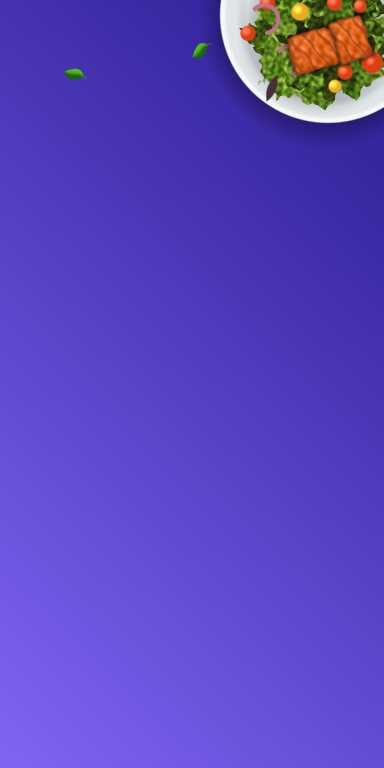
This background is drawn by a Shadertoy shader. Its source:

```glsl
#define PLATE_CENTER vec2(0.854, 1.961)
#define PLATE_RADIUS 0.281
#define SALAD_CENTER vec2(-0.07, -0.17)
#define SALAD_SPREAD 0.57
#define LEAF_COUNT 130
#define BG_LIGHT vec3(0.505, 0.395, 0.955)
#define BG_DARK vec3(0.212, 0.150, 0.625)
#define LEAF_DARK vec3(0.16, 0.18, 0.06)
#define LEAF_MID vec3(0.30, 0.47, 0.08)
#define LEAF_PALE vec3(0.56, 0.70, 0.24)
#define SALMON vec3(0.88, 0.41, 0.14)

float hash(vec2 p) {
    return fract(sin(dot(p, vec2(127.1, 311.7))) * 4375.85);
}

float gradDot(vec2 cell, vec2 offset) {
    float a = 6.2832 * hash(cell);
    return dot(vec2(cos(a), sin(a)), offset);
}

float gradientNoise(vec2 p) {
    vec2 i = floor(p), f = p - i, u = f * f * (3.0 - 2.0 * f), e = vec2(1, 0);
    return mix(mix(gradDot(i, f), gradDot(i + e, f - e), u.x),
               mix(gradDot(i + e.yx, f - e.yx), gradDot(i + 1.0, f - 1.0), u.x), u.y);
}

vec2 rotate(vec2 p, float a) {
    float c = cos(a), s = sin(a);
    return vec2(c * p.x + s * p.y, c * p.y - s * p.x);
}

float leafShape(vec2 p, float halfLength, float halfWidth) {
    return abs(p.y) - halfWidth * (1.0 - p.x * p.x / (halfLength * halfLength));
}

float roundBox(vec2 p, vec2 size, float r) {
    vec2 d = abs(p) - size + r;
    return length(max(d, 0.0)) + min(max(d.x, d.y), 0.0) - r;
}

void paint(inout vec3 col, vec3 ink, float d, float soft) {
    col = mix(col, ink, 1.0 - smoothstep(-soft, soft, d));
}

// Loose basil leaf with a lit upper half and a short stem
void looseLeaf(inout vec3 col, vec2 p, float angle, float px) {
    p = rotate(p, angle);
    p.y -= 0.004 * sin(p.x * 90.0);
    vec3 green = mix(vec3(0.10, 0.40, 0.05), vec3(0.34, 0.72, 0.14),
                     smoothstep(-0.006, 0.008, p.y));
    paint(col, green, leafShape(p, 0.026, 0.015), px);
    paint(col, vec3(0.22, 0.50, 0.12), roundBox(p - vec2(0.026, 0.0), vec2(0.008, 0.0015), 0.001), px);
}

void greens(inout vec3 col, vec2 q, float aa) {
    vec2 wavy = q + 0.07 * vec2(gradientNoise(q * 13.0), gradientNoise(q * 13.0 + 40.0));
    float grain = gradientNoise(q * 24.0);
    // Outer leaves first, spiralling inwards
    for (int i = LEAF_COUNT; i > 0; i--) {
        float n = float(i), a = n * 2.39996;
        float r = SALAD_SPREAD * sqrt(n / float(LEAF_COUNT));
        float tone = hash(vec2(n, 3.0)), size = 0.8 + 0.5 * hash(vec2(n, 7.0));
        vec2 p = rotate(wavy - SALAD_CENTER - r * vec2(cos(a), sin(a)), a + 2.0 * tone - 1.0);
        vec3 ink = mix(LEAF_DARK, LEAF_MID, smoothstep(0.0, 0.5, tone));
        ink = mix(ink, LEAF_PALE, smoothstep(0.6, 1.0, tone));
        ink *= 0.95 + 0.8 * grain + 2.0 * p.y;
        paint(col, ink, leafShape(p, 0.14 * size, 0.075 * size), aa);
    }
}

void toppings(inout vec3 col, vec2 q, float aa) {
    // Tomatoes as centre and radius; the last two are yellow
    vec3 fruit[8] = vec3[8](
        vec3(-0.74, -0.17, 0.07), vec3(-0.56, 0.11, 0.07), vec3(0.06, 0.11, 0.07),
        vec3(0.30, 0.08, 0.06), vec3(0.41, -0.44, 0.10), vec3(0.16, -0.53, 0.07),
        vec3(-0.26, 0.03, 0.08), vec3(0.065, -0.66, 0.06));
    for (int i = 0; i < 8; i++) {
        vec2 p = q - fruit[i].xy;
        vec3 ink = i < 6 ? vec3(0.85, 0.25, 0.08) : vec3(0.90, 0.68, 0.12);
        float shine = smoothstep(0.06, 0.0, length(p - vec2(-0.02, 0.02)));
        paint(col, ink + 0.3 * shine, length(p) - fruit[i].z, aa);
    }
    // Onion rings and a purple sprig
    for (int i = 0; i < 2; i++) {
        vec2 p = q - mix(vec2(-0.59, -0.04), vec2(-0.36, -0.42), float(i));
        float ring = max(abs(length(p) - 0.13) - 0.02, -p.x - p.y * 0.6 - 0.05);
        paint(col, vec3(0.74, 0.45, 0.52), ring, aa);
    }
    paint(col, vec3(0.28, 0.18, 0.22), leafShape(rotate(q - vec2(-0.52, -0.68), 1.2), 0.13, 0.04), aa);
}

void fillet(inout vec3 col, vec2 p, vec2 size, float aa) {
    p = rotate(p, 0.28);
    float d = roundBox(p, size, 0.06) + 0.025 * gradientNoise(p * 14.0);
    paint(col, col * 0.35, d - 0.015, 0.05);
    float grill = smoothstep(0.55, 1.0, sin((p.x + 0.45 * p.y) * 50.0 + 2.0 * gradientNoise(p * 9.0)));
    vec3 ink = SALMON + 0.25 * gradientNoise(p * 18.0) + 0.25 * p.y;
    ink = mix(ink, vec3(0.58, 0.23, 0.08), 0.6 * grill);
    paint(col, mix(ink, vec3(0.60, 0.25, 0.09), smoothstep(-0.04, 0.0, d)), d, aa);
}

void mainImage(out vec4 fragColor, in vec2 fragCoord) {
    vec2 p = fragCoord / iResolution.x;
    float px = 1.0 / iResolution.x, aa = px / PLATE_RADIUS;

    // Diagonal backdrop
    vec3 col = mix(BG_LIGHT, BG_DARK, clamp(dot(p, vec2(0.38, 0.40)), 0.0, 1.0));

    looseLeaf(col, p - vec2(0.522, 1.868), 0.55, px);
    looseLeaf(col, p - vec2(0.193, 1.807), -0.40, px);

    // Plate with its shadow, rim and well
    vec2 q = (p - PLATE_CENTER) / PLATE_RADIUS;
    float r = length(q);
    col *= 1.0 - 0.28 * smoothstep(1.22, 0.94, length(q + vec2(0.0, 0.05)));
    vec3 china = vec3(0.88, 0.90, 0.91) - 0.05 * smoothstep(0.06, 0.0, abs(r - 0.80));
    china += 0.08 * smoothstep(0.93, 0.98, r);
    paint(col, china, r - 1.0, aa);

    // Food
    if (r < 1.0) {
        col *= 1.0 - 0.22 * smoothstep(0.80, 0.55, length(q - SALAD_CENTER));
        greens(col, q, aa);
        toppings(col, q, aa);
        fillet(col, q - vec2(0.20, -0.23), vec2(0.17, 0.20), aa);
        fillet(col, q - vec2(-0.14, -0.33), vec2(0.21, 0.18), aa);
    }
    fragColor = vec4(clamp(col, 0.0, 1.0), 1.0);
}
```
